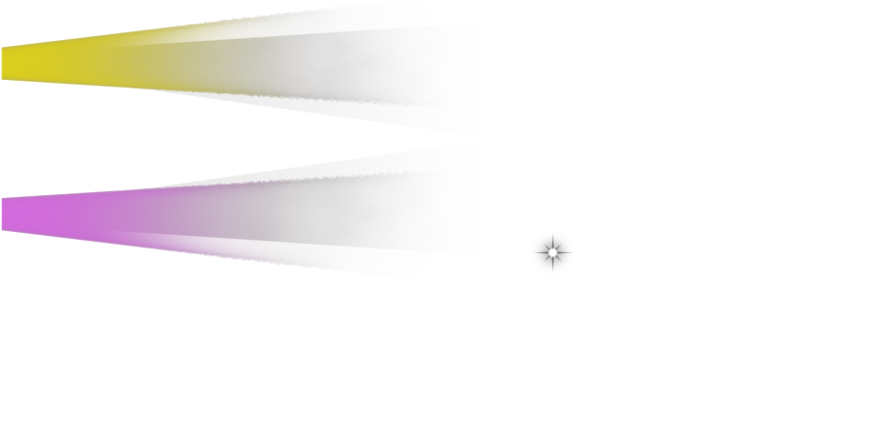
Give the GLSL for this background, as a Shadertoy shader.

```glsl
// Two mirrored light beams, yellow above and violet below, fade from the left
// into grey mist on white, with a small eight-pointed grey star beside them.
// Each beam is a tinted cone with bright rims laid over a tilted haze cone.

#define MIRROR_Y 0.690
#define YELLOW vec3(0.86, 0.81, 0.12)
#define VIOLET vec3(0.83, 0.42, 0.87)
#define MIST_GREY vec3(0.62, 0.61, 0.61)
#define HAZE_STRENGTH 0.22
#define RIM_WIDTH 0.013
#define STAR_CENTER vec2(1.234, 0.436)
#define STAR_RAY 0.045

float hash(vec2 p) {
    return fract(sin(dot(p, vec2(127.1, 311.7))) * 43758.545);
}

float noise(vec2 p) {
    vec2 i = floor(p), f = fract(p);
    f = f * f * (3.0 - 2.0 * f);
    return mix(mix(hash(i), hash(i + vec2(1, 0)), f.x),
               mix(hash(i + vec2(0, 1)), hash(i + vec2(1, 1)), f.x), f.y);
}

float fbm(vec2 p) {
    float sum = 0.0, gain = 0.5;
    for (int i = 0; i < 4; i++) {
        sum += gain * noise(p);
        p = 2.03 * p + 7.1;
        gain *= 0.5;
    }
    return sum;
}

// Opacity that falls from one to zero between two positions
float fade(float start, float end, float x) {
    return 1.0 - smoothstep(start, end, x);
}

// Depth inside the outer and inner edges of a cone: offset + slope * x
vec2 coneDepth(vec2 p, vec2 outer, vec2 inner) {
    return vec2(outer.x + outer.y * p.x - p.y, p.y - inner.x - inner.y * p.x);
}

float cover(vec2 depth, float soft) {
    vec2 c = smoothstep(-soft, soft, depth);
    return c.x * c.y;
}

vec3 drawBeam(vec3 color, vec2 p, vec3 tint, float aa) {
    float mist = fbm(p * vec2(9.0, 14.0));
    float grain = noise(p * 190.0) - 0.5;
    vec2 hazeDepth = coneDepth(p, vec2(0.188, 0.067), vec2(0.157, -0.142));
    vec2 depth = coneDepth(p, vec2(0.203, 0.120), vec2(0.133, -0.0625));
    depth += grain * 0.008 * smoothstep(0.2, 0.9, p.x);

    // Pale haze cone
    float haze = cover(hazeDepth, aa);
    color = mix(color, MIST_GREY, haze * HAZE_STRENGTH * fade(0.3, 1.15, p.x));

    // Tinted body, thinner where it leaves the haze
    float cone = cover(depth, aa + 0.004 * p.x);
    float body = fade(0.1, 1.0, p.x + 0.16 * (mist - 0.5) * smoothstep(0.2, 0.8, p.x));
    body *= mix(1.0, mix(0.3, 1.0, haze), smoothstep(0.2, 0.55, p.x));
    vec3 tone = mix(MIST_GREY, tint, fade(0.0, 0.75, p.x));
    color = mix(color, tone, cone * body);

    // Saturated rims that turn grey as they run out
    vec2 glow = exp(-max(depth, 0.0) / RIM_WIDTH);
    glow *= vec2(fade(0.25, 0.80, p.x), fade(0.35, 1.04, p.x));
    vec3 rimTone = mix(tint * 0.96, MIST_GREY * 0.9, smoothstep(0.25, 0.75, p.x));
    color = mix(color, rimTone, 0.75 * cone * max(glow.x, glow.y));

    // Fine grey outline near the source
    vec2 line = exp(-max(depth, 0.0) / 0.003);
    return mix(color, MIST_GREY, 0.5 * cone * max(line.x, line.y) * fade(0.2, 0.7, p.x));
}

// Tapered ray along both directions of the x axis
float ray(vec2 p, float reach, float aa) {
    float taper = max(1.0 - abs(p.x) / reach, 0.0);
    return taper * fade(0.0, 0.0025 * taper + aa, abs(p.y));
}

vec3 drawStar(vec3 color, vec2 p, float aa) {
    float r = length(p);
    float halo = 0.85 * exp(-pow(r / 0.023, 2.0));
    color = mix(color, MIST_GREY, halo);
    float rays = 0.0;
    for (int i = 0; i < 4; i++) {
        float a = 0.785398 * float(i);
        vec2 q = mat2(cos(a), -sin(a), sin(a), cos(a)) * p;
        rays = max(rays, ray(q, STAR_RAY * (i % 2 == 0 ? 1.0 : 0.65), aa));
    }
    color = mix(color, vec3(0.42), min(rays * 1.3, 0.85));
    return mix(color, vec3(1.0), fade(0.006, 0.013, r));
}

void mainImage(out vec4 fragColor, in vec2 fragCoord) {
    vec2 p = fragCoord / iResolution.y;
    float aa = 1.0 / iResolution.y;
    float side = p.y - MIRROR_Y;
    vec3 tint = side > 0.0 ? YELLOW : VIOLET;
    vec3 color = drawBeam(vec3(1.0), vec2(p.x, abs(side)), tint, aa);
    color = mix(vec3(1.0), color, smoothstep(0.004 - aa, 0.004 + aa, p.x));
    color = drawStar(color, p - STAR_CENTER, aa);
    fragColor = vec4(color, 1.0);
}
```
